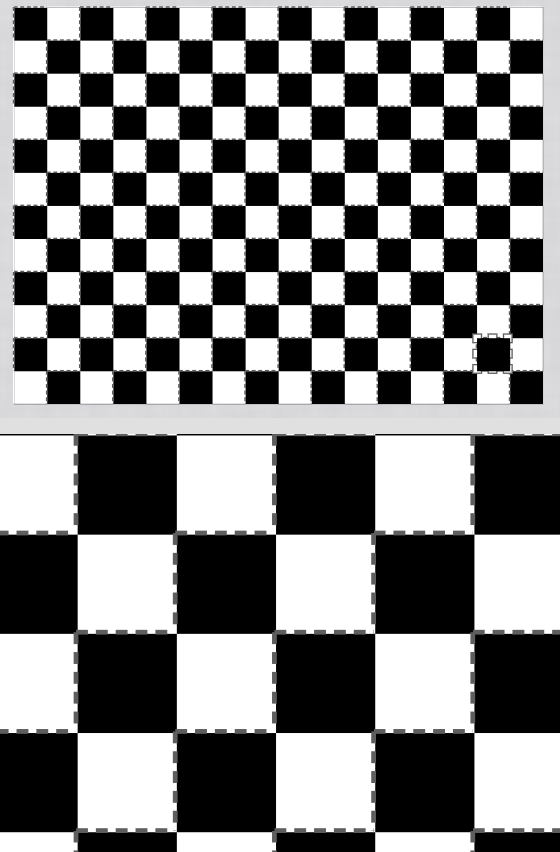
Top, the full canvas; bottom, a detail of the centre.
Reproduce this pattern procedurally as a Shadertoy shader.

```glsl
// Black and white checkerboard with dashed cell edges and one handled cell on brushed grey.
#define CELL 0.0791
#define ORIGIN vec2(0.0339, 0.0181)
#define GRID vec2(16.0, 12.0)
#define PANEL_SHIFT 0.033
#define DASHES 5.0
#define DASH_FILL 0.6
#define DASH_HALF 0.024
#define HANDLED_CELL vec2(14.0, 10.0)
#define HANDLE_STEP 0.463
#define HANDLE_HALF 0.13
#define LINE_GREY vec3(0.37)
#define BACKDROP vec3(0.85, 0.85, 0.862)

// Coverage of a signed distance, with an edge one pixel wide
float cover(float d, float px) {
    return clamp(0.5 - d / px, 0.0, 1.0);
}

float boxDist(vec2 p, vec2 halfSize) {
    vec2 d = abs(p) - halfSize;
    return max(d.x, d.y);
}

// Distance to the nearest cell border, positive in even cells, negative in odd
vec2 alternating(vec2 q) {
    return abs(mod(q - 0.5, 2.0) - 1.0) - 0.5;
}

float isDarkCell(vec2 cell) {
    bool inside = all(greaterThanEqual(cell, vec2(0.0))) && all(lessThan(cell, GRID));
    return inside && mod(cell.x + cell.y, 2.0) < 0.5 ? 1.0 : 0.0;
}

// Dashed line across the given distance, running along t
float dashLine(float across, float t, float px) {
    float along = abs(fract(t * DASHES) - 0.5 * DASH_FILL);
    along = min(along, 1.0 - along) - 0.5 * DASH_FILL;
    return cover(abs(across) - DASH_HALF, px) * cover(along / DASHES, px);
}

// Fine streaks from layered sines, bent slightly across their length
float streaks(float across, float along) {
    float sum = 0.0, freq = 55.0, amp = 0.5;
    for (int i = 0; i < 4; i++) {
        sum += amp * sin(across * freq + 1.7 * sin(along * 9.0 + freq));
        freq *= 1.83;
        amp *= 0.75;
    }
    return sum;
}

void mainImage(out vec4 fragColor, in vec2 fragCoord) {
    vec2 uv = fragCoord / iResolution.y;
    vec2 q = (vec2(uv.x, 1.0 - uv.y) - ORIGIN) / CELL;
    float px = 1.0 / (iResolution.y * CELL);

    // Brushed backdrop and white panel
    vec3 color = BACKDROP + 0.007 * (streaks(uv.x, uv.y) + streaks(uv.y, uv.x));
    vec2 boardHalf = 0.5 * GRID;
    float panel = boxDist(q + PANEL_SHIFT - boardHalf, boardHalf);
    color = mix(color, vec3(1.0), cover(panel, px));

    // Dark cells
    vec2 side = clamp(2.0 * alternating(q) / px, -1.0, 1.0);
    float dark = 0.5 + 0.5 * side.x * side.y;
    color = mix(color, vec3(0.0), dark * cover(boxDist(q - boardHalf, boardHalf), px));

    // Dashes on the left and top edges of each dark cell
    vec2 r = q + 0.5 * PANEL_SHIFT;
    vec2 cell = floor(r), edge = floor(r + 0.5), off = r - edge;
    float dash = max(
        dashLine(off.x, r.y, px) * isDarkCell(vec2(edge.x, cell.y)),
        dashLine(off.y, r.x, px) * isDarkCell(vec2(cell.x, edge.y)));
    color = mix(color, LINE_GREY, dash);

    // Square handles tucked behind the handled cell
    vec2 center = q - HANDLED_CELL - 0.5;
    vec2 h = center + PANEL_SHIFT;
    vec2 nearest = clamp(floor(h / HANDLE_STEP + 0.5), -1.0, 1.0);
    float handle = boxDist(h - nearest * HANDLE_STEP, vec2(HANDLE_HALF));
    color = mix(color, vec3(1.0), cover(handle, px));
    color = mix(color, LINE_GREY, cover(abs(handle) - 0.02, px));
    color = mix(color, vec3(0.0), cover(boxDist(center, vec2(0.5)), px));

    fragColor = vec4(color, 1.0);
}
```
